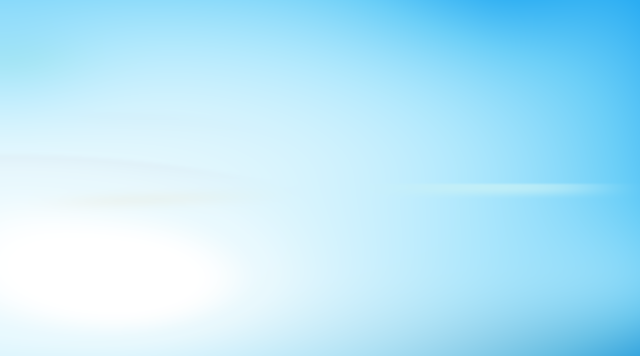
Write a Shadertoy shader that draws this background.

```glsl
#define DEEP_BLUE   vec3(0.17, 0.68, 0.95)
#define SKY_BLUE    vec3(0.42, 0.81, 0.97)
#define PALE_BLUE   vec3(0.69, 0.91, 0.99)
#define MIST        vec3(0.91, 0.975, 0.995)
#define FLARE_TINT  vec3(0.80, 0.95, 0.96)
#define FLARE_POS   vec2(0.775, 0.468)
#define FLARE_GAIN  0.65
#define GLOW_POS    vec2(0.22, 0.20)
#define GLOW_GAIN   0.14
#define RIBBON_GAIN 0.028

// Soft elliptical spot, 1 at its centre
float spot(vec2 p, vec2 centre, vec2 radius) {
    vec2 q = (p - centre) / radius;
    return exp(-dot(q, q));
}

// Depth of the blue: 0 is white, about 0.83 is the deepest tone
float skyDepth(vec2 p) {
    float depth = 0.11 + 0.53 * p.x * p.x * p.x;

    // Darker band along the top, and its two side accents
    float rise = max(p.y - 0.5, 0.0) * 2.0;
    depth += 0.32 * rise * rise * (1.0 - 0.45 * smoothstep(0.75, 1.0, p.x));
    depth += 0.12 * spot(p, vec2(0.75, 1.03), vec2(0.20, 0.19));
    depth += 0.10 * spot(p, vec2(0.0, 0.82), vec2(0.16, 0.17));

    // Shade along the bottom
    float fall = max(0.25 - p.y, 0.0) * 4.0;
    depth += (0.04 + 0.13 * p.x) * fall * fall;

    // Lower left glow and the lighter lower right side
    depth -= GLOW_GAIN * spot(p, GLOW_POS, vec2(0.23, 0.20));
    depth -= 0.05 * spot(p, vec2(0.0, 0.32), vec2(0.16, 0.20));
    depth -= 0.14 * spot(p, vec2(1.02, 0.22), vec2(0.17, 0.18));
    return clamp(depth, 0.0, 0.85);
}

// Colour ramp from white to deep blue
vec3 skyColour(float depth) {
    vec3 colour = mix(vec3(1.0), MIST, smoothstep(0.0, 0.09, depth));
    colour = mix(colour, PALE_BLUE, clamp((depth - 0.09) / 0.22, 0.0, 1.0));
    colour = mix(colour, SKY_BLUE, clamp((depth - 0.31) / 0.27, 0.0, 1.0));
    return mix(colour, DEEP_BLUE, clamp((depth - 0.58) / 0.25, 0.0, 1.0));
}

// Band with a crisp upper edge and a long lower fade
float ribbon(float y, float top, float edge, float fade) {
    float below = top - y;
    return smoothstep(-edge, edge, below) * exp(-max(below, 0.0) / fade);
}

void mainImage(out vec4 fragColor, in vec2 fragCoord) {
    vec2 p = fragCoord / iResolution.xy;
    vec3 colour = skyColour(skyDepth(p));

    // Muted corner at the lower right and green cast at the upper left
    colour *= 1.0 - vec3(0.02, 0.08, 0.09) * spot(p, vec2(0.95, -0.03), vec2(0.40, 0.16));
    colour -= vec3(0.01, 0.0, 0.025) * spot(p, vec2(0.03, 0.83), vec2(0.10, 0.06));

    // Faint grey ribbons that converge towards the centre
    float reach = 1.0 - smoothstep(0.22, 0.50, p.x);
    float upperCurve = 0.565 - 0.42 * p.x * p.x;
    colour -= vec3(0.5, 1.0, 0.8) * RIBBON_GAIN * reach
            * ribbon(p.y, upperCurve, 0.012, 0.035);
    float archCurve = 0.61 + 0.32 * p.x - 0.85 * p.x * p.x;
    colour -= vec3(0.4, 0.5, 0.4) * RIBBON_GAIN * reach
            * smoothstep(0.05, 0.22, p.x) * ribbon(p.y, archCurve + 0.04, 0.02, 0.04);

    // Warm ribbon below them
    float warmOffset = (p.y - (0.425 + 0.06 * p.x)) / 0.022;
    float warm = exp(-warmOffset * warmOffset) * reach * smoothstep(0.02, 0.20, p.x);
    colour -= vec3(0.0, 0.7, 1.5) * RIBBON_GAIN * warm;

    // Horizontal flare on the right, tapered at both ends
    float along = (p.x - FLARE_POS.x) / 0.18;
    float taper = exp(-along * along * (0.7 + along * along));
    float across = p.y - FLARE_POS.y;
    float body = smoothstep(0.021, 0.010, across) * smoothstep(-0.030, 0.004, across);
    colour = mix(colour, FLARE_TINT, FLARE_GAIN * taper * body);

    fragColor = vec4(clamp(colour, 0.0, 1.0), 1.0);
}
```
